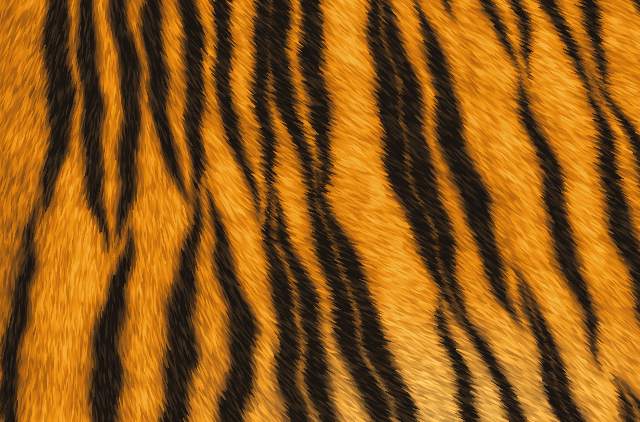
This texture is drawn by a Shadertoy shader. Its source:

```glsl
// Tiger fur: tapering, forked black stripes on a coat of fine golden hair.
#define COLUMN_GAP 0.18
#define STRIPE_LENGTH 0.72
#define STRIPE_WIDTH 0.028
#define STRIPE_SPLIT 0.056
#define STRIPE_SOFTNESS 0.014
#define HAIR_CELL 0.0085
#define HAIR_SIZE vec2(0.022, 0.0028)
#define HAIR_CONTRAST 2.0
#define TUFT_CONTRAST 0.45
#define COAT_TONE 3.75
#define CREAM vec3(0.94, 0.78, 0.46)

vec2 hash2(vec2 p) {
    vec2 s = vec2(dot(p, vec2(127.1, 311.7)), dot(p, vec2(269.5, 183.3)));
    return fract(sin(s) * 43758.547);
}

// Layered sines: broad, irregular tufts in the coat, about -1 to 1
float tufts(vec2 p) {
    float a = sin(p.x * 17.0 + p.y * 11.0 + 2.0 * sin(p.y * 9.0));
    float b = sin(p.x * 39.0 + p.y * 31.0 + 2.5 * sin(p.x * 14.0 - p.y * 23.0));
    return 0.55 * a + 0.45 * b;
}

// Hair stands steeply on the left and sweeps down to the right elsewhere
float hairAngle(vec2 p) {
    return mix(1.3, 2.55, smoothstep(0.0, 0.8, p.x)) + 0.15 * sin(p.x * 7.0 + p.y * 5.0);
}

// Signed distance to spindles whose middles may open into two strands
float stripeDistance(vec2 p) {
    float lean = mix(-0.08, 0.36, smoothstep(0.0, 1.3, p.x));
    float x = p.x + lean * (p.y - 0.5);
    x += 0.018 * sin(p.y * 6.0 + p.x * 5.0) + 0.007 * sin(p.y * 17.0 - p.x * 9.0);
    x += 0.004 * sin(p.y * 41.0 + p.x * 23.0);
    float nearest = 1.0;
    for (int i = -1; i <= 1; i++) {
        float column = floor(x / COLUMN_GAP) + float(i);
        float along = p.y / STRIPE_LENGTH + hash2(vec2(column, 7.0)).x;
        for (int j = -1; j <= 1; j++) {
            float row = floor(along) + float(j);
            vec2 shape = hash2(vec2(column, row));
            vec2 place = hash2(vec2(column, row) + 31.0);
            float t = 2.0 * (along - row - 0.5) / mix(1.0, 1.4, place.y);
            float taper = max(1.0 - t * t, 0.0);
            float center = (column + 0.5 + 0.4 * (place.x - 0.5)) * COLUMN_GAP;
            float side = x - center + 0.03 * (shape.x - 0.5) * t;
            float opening = STRIPE_SPLIT * smoothstep(0.05, 0.8, shape.y) * taper;
            float width = STRIPE_WIDTH * mix(0.8, 1.2, shape.x);
            width *= 1.6 * sqrt(taper) - 0.6;
            nearest = min(nearest, abs(abs(side) - opening) - width);
        }
    }
    return nearest;
}

// Cellular noise with elongated cells: xy = blended hair root, z = hair tint
vec3 hair(vec2 p) {
    vec2 home = floor(p / HAIR_CELL);
    vec3 sum = vec3(0.0);
    float total = 1e-12;
    for (int j = -2; j <= 2; j++) {
        for (int i = -2; i <= 2; i++) {
            vec2 cell = home + vec2(i, j);
            vec2 root = (cell + hash2(cell)) * HAIR_CELL;
            vec2 trait = hash2(cell + 57.0);
            float angle = hairAngle(root) + 0.35 * (trait.x - 0.5);
            vec2 dir = vec2(cos(angle), sin(angle));
            vec2 q = p - root;
            q = vec2(dot(q, dir), dot(q, vec2(-dir.y, dir.x))) / HAIR_SIZE;
            float weight = exp(-5.0 * dot(q, q));
            sum += weight * vec3(root, trait.y);
            total += weight;
        }
    }
    return sum / total;
}

// Tone 0 is stripe black, 5 is sunlit pale gold
vec3 coatColor(float tone) {
    vec3 ramp[6] = vec3[6](
        vec3(0.10, 0.08, 0.065), vec3(0.36, 0.22, 0.09),
        vec3(0.59, 0.34, 0.08), vec3(0.79, 0.44, 0.05),
        vec3(0.93, 0.57, 0.07), vec3(0.94, 0.70, 0.25));
    vec3 color = ramp[0];
    for (int i = 1; i < 6; i++)
        color = mix(color, ramp[i], clamp(tone - float(i - 1), 0.0, 1.0));
    return color;
}

void mainImage(out vec4 fragColor, in vec2 fragCoord) {
    vec2 p = fragCoord / iResolution.y;
    vec3 strand = hair(p);
    float tint = strand.z - 0.5;

    // Reading the stripes near the hair roots frays their edges
    float d = stripeDistance(mix(p, strand.xy, 0.8));
    float stripe = smoothstep(STRIPE_SOFTNESS, -STRIPE_SOFTNESS, d);
    float halo = smoothstep(0.04, 0.0, d);

    // Golden coat, shaded at the left edge and around the stripes
    float tone = COAT_TONE + HAIR_CONTRAST * tint + TUFT_CONTRAST * tufts(p);
    tone += 0.3 * smoothstep(0.1, 0.8, p.x) - 0.8 * smoothstep(0.15, 0.0, p.x);
    tone -= 0.9 * halo;
    float blackTone = 0.1 + 0.8 * tint;
    vec3 color = coatColor(mix(tone, blackTone, stripe));

    // Cream belly and cool glints on the black hair
    float belly = smoothstep(0.38, 0.0, p.y) * exp(-pow((p.x - 1.05) * 2.2, 2.0));
    color = mix(color, CREAM * (0.95 + 0.5 * tint), 0.6 * belly * (1.0 - stripe));
    color += stripe * max(tint, 0.0) * vec3(0.05, 0.07, 0.08);
    fragColor = vec4(clamp(color, 0.0, 1.0), 1.0);
}
```
